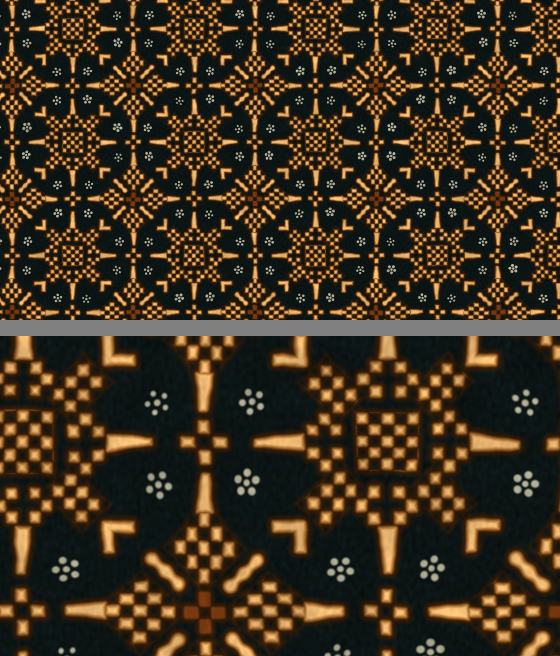
Top, the full canvas; bottom, a detail of the centre.
This pattern is drawn by a Shadertoy shader. Its source:

```glsl
// Batik-like cloth: checkered rosettes and leafy stars alternate on a half-drop lattice,
// joined by crosslets, corner marks and speckled seeds. Each motif is a folded distance
// field measured in stitches; gradient noise bends the lines and wears the dye.

const float STITCHES_HIGH = 79.03;          // canvas height in stitches
const vec2 TILE = vec2(30.0, 28.0);         // one repeat in stitches
const vec2 ROSETTE_ORIGIN = vec2(17.95, 43.9);
const float TAU = 6.2831853;

const vec3 NIGHT = vec3(0.045, 0.078, 0.078);
const vec3 UMBER = vec3(0.20, 0.105, 0.025);
const vec3 OCHRE = vec3(0.62, 0.39, 0.15);
const vec3 STRAW = vec3(0.92, 0.72, 0.45);
const vec3 RUST = vec3(0.47, 0.22, 0.06);
const vec3 CHALK = vec3(0.76, 0.74, 0.63);

vec2 hash2(vec2 p) {
    vec3 h = fract(p.xyx * vec3(0.1031, 0.1030, 0.0973));
    h += dot(h, h.yzx + 33.33);
    return fract((h.xx + h.yz) * h.zy);
}

float gradientDot(vec2 cell, vec2 offset) {
    return dot(hash2(cell) * 2.0 - 1.0, offset);
}

float gradientNoise(vec2 p) {
    vec2 i = floor(p), f = p - i, u = f * f * (3.0 - 2.0 * f);
    vec2 e = vec2(1.0, 0.0);
    float low = mix(gradientDot(i, f), gradientDot(i + e, f - e), u.x);
    float high = mix(gradientDot(i + e.yx, f - e.yx), gradientDot(i + 1.0, f - 1.0), u.x);
    return mix(low, high, u.y);
}

float roundBox(vec2 p, vec2 halfSize) {
    const float ROUNDING = 0.22;
    vec2 q = abs(p) - halfSize + ROUNDING;
    return length(max(q, 0.0)) + min(max(q.x, q.y), 0.0) - ROUNDING;
}

// Endless checker of rounded cells, one of them at the origin
float checker(vec2 p, vec2 pitch, vec2 halfSize) {
    vec2 f = abs(mod(p + pitch, 2.0 * pitch) - pitch);
    return min(roundBox(f, halfSize), roundBox(pitch - f, halfSize));
}

// Mirror into the wedge 0 <= y <= x
vec2 foldEighth(vec2 p) {
    p = abs(p);
    return p.x > p.y ? p : p.yx;
}

float spike(vec2 p, float start, float end) {
    float t = clamp((p.x - start) / (end - start), 0.0, 1.0);
    return roundBox(p - vec2(0.5 * (start + end), 0.0), vec2(0.5 * (end - start), mix(0.8, 0.4, t)));
}

float rosette(vec2 p) {
    vec2 q = foldEighth(p), cell = vec2(0.5);
    float block = max(checker(q, vec2(1.0), cell), q.x - 2.5);
    vec2 w = vec2(abs(q.x - 5.2), q.y);
    float ring = min(roundBox(w - 1.0, cell), roundBox(w - vec2(0.0, 2.0), cell));
    float bandLimit = 0.707 * max(q.x - q.y - 2.0, abs(q.x + q.y - 9.0) - 3.0);
    float band = max(checker(q + vec2(1.0, 0.0), vec2(1.0), cell), bandLimit);
    return min(min(block, ring), min(band, spike(q, 6.8, 10.9)));
}

float leafStar(vec2 p) {
    const vec2 PITCH = vec2(1.2, 1.0);
    vec2 q = foldEighth(p), leaf = q - vec2(5.4, 0.0);
    vec2 steps = abs(leaf) / PITCH;
    float lozenge = max(checker(leaf, PITCH, vec2(0.64, 0.48)), 0.7 * (steps.x + steps.y - 3.0));
    float along = clamp(0.5 * (q.x + q.y), 2.2, 4.4);
    float ray = length(q - along) - 0.52 - 0.1 * cos(TAU * along / 1.1);
    return min(min(lozenge, ray), spike(q, 8.2, 11.5));
}

float crosslet(vec2 p) {
    return roundBox(foldEighth(p) - vec2(1.3, 0.0), vec2(0.62, 0.5));
}

float cornerMark(vec2 p) {
    return min(roundBox(p - vec2(0.85, 0.0), vec2(1.4, 0.52)),
               roundBox(p - vec2(0.0, 0.85), vec2(0.52, 1.4)));
}

// Five specks around a sixth, turned and nudged at random
float seedCluster(vec2 p, vec2 random) {
    p -= 0.5 * (random - 0.5);
    float sector = TAU / 5.0;
    float a = mod(atan(p.y, p.x) + TAU * random.x, sector) - 0.5 * sector;
    vec2 speck = length(p) * vec2(cos(a), sin(a)) - vec2(0.82, 0.0);
    return min(length(speck) - mix(0.2, 0.34, random.y), length(p) - 0.26);
}

void mainImage(out vec4 fragColor, in vec2 fragCoord) {
    vec2 cloth = fragCoord / iResolution.y * STITCHES_HIGH;
    float aa = STITCHES_HIGH / iResolution.y;
    vec2 bend = vec2(gradientNoise(cloth * 0.17), gradientNoise(cloth * 0.17 + 71.3));
    vec2 p = cloth - ROSETTE_ORIGIN + 0.45 * bend;
    vec2 halfTile = 0.5 * TILE;
    vec2 q = abs(mod(p + halfTile, TILE) - halfTile);

    // Waxed motifs
    float d = min(rosette(q), leafStar(q - halfTile));
    d = min(d, min(crosslet(q - vec2(halfTile.x, 0.0)), crosslet(q - vec2(0.0, halfTile.y))));
    d = min(d, cornerMark(q - vec2(7.1, 6.8)));
    float wear = gradientNoise(cloth * 0.8 + 19.0);
    d += 0.16 * wear;
    float flower = roundBox(foldEighth(q - halfTile) - vec2(1.1, 0.0), vec2(0.62, 0.5));

    // Seeds fill alternate sixteenths of the tile
    vec2 seedCell = 0.25 * TILE, id = floor(p / seedCell), folded = floor(q / seedCell);
    float seeds = seedCluster(p - (id + 0.5) * seedCell, hash2(id + 40.0));
    seeds = folded.x + folded.y == 1.0 ? seeds : 9.0;

    // Dye layers, dark to light
    float thread = gradientNoise(cloth * vec2(2.6, 1.7));
    vec3 color = NIGHT * (1.0 + 0.45 * thread);
    color = mix(color, UMBER, 1.0 - smoothstep(0.0, 0.6, min(d, flower)));
    color = mix(color, RUST, 1.0 - smoothstep(-0.15, 0.1 + 0.3 * aa, flower));
    color = mix(color, OCHRE, 1.0 - smoothstep(-0.18, 0.1 + 0.3 * aa, d));
    color = mix(color, STRAW, 1.0 - smoothstep(-0.42, -0.08 + 0.2 * aa, d));
    color = mix(color, CHALK, 0.9 - 0.9 * smoothstep(-0.12, 0.12 + 0.3 * aa, seeds));
    color *= 1.0 + 0.22 * gradientNoise(cloth * 0.35 + 5.0) + 0.12 * thread;
    fragColor = vec4(clamp(color, 0.0, 1.0), 1.0);
}
```
